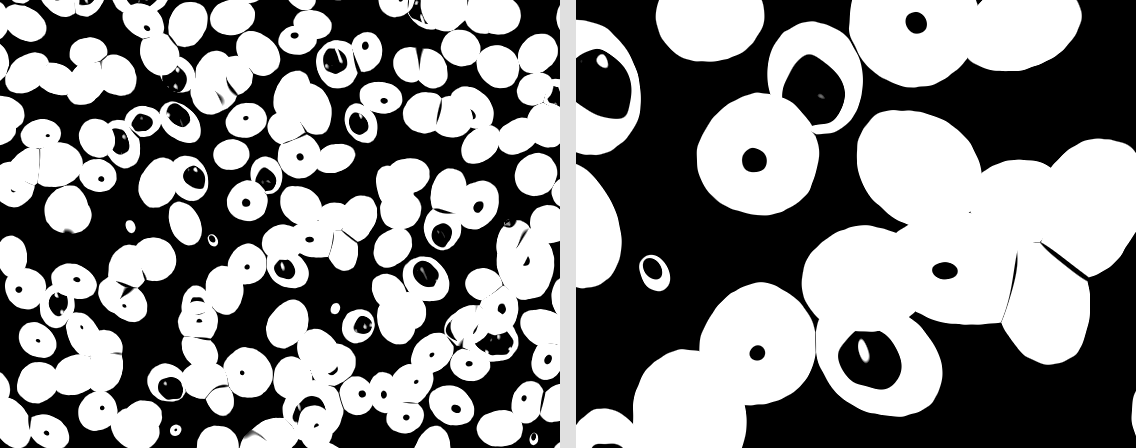
Left, the full canvas; right, a detail of the centre.
Reproduce this pattern procedurally as a WebGL 1 fragment shader.

```glsl
precision highp float;
// Scattered white, lumpy ovals on black: solid discs, discs with a pinhole
// and open rings. Ovals sit on a jittered grid, are joined as distance
// fields, and are partly split by thin seams where they overlap.
uniform vec2 u_resolution;

const float GRID = 0.094;       // spacing of ovals, in canvas heights
const float JITTER = 0.88;      // share of a grid square used for scatter
const float RING_SHARE = 0.19;
const float PINHOLE_SHARE = 0.30;
const float TAU = 6.28319;
const vec3 BACKGROUND = vec3(0.0);
const vec3 OVAL = vec3(1.0);

vec2 hash2(vec2 id, float salt) {
  vec3 q = fract(id.xyx * vec3(0.1031, 0.1030, 0.0973) + salt * 0.137);
  q += dot(q, q.yzx + 33.33);
  return fract((q.xx + q.yz) * q.zy);
}

mat2 rotation(float angle) {
  float c = cos(angle), s = sin(angle);
  return mat2(c, s, -s, c);
}

// Layered, warped sines in -1..1
float ripples(vec2 p) {
  float a = sin(p.x + 1.6 * sin(p.y * 0.7 + 1.0));
  float b = sin(p.y * 1.1 + 1.4 * sin(p.x * 0.8 + 2.0));
  float c = sin((p.x + p.y) * 1.7 + a);
  return (a + b + 0.6 * c) / 2.6;
}

// Radius of one oval: mostly medium, a few droplets and a few giants
float ovalRadius(vec2 id) {
  vec2 h = hash2(id, 1.0);
  float scale = h.y < 0.05 ? 0.27 : (h.y > 0.975 ? 1.45 : 1.0);
  return scale * mix(0.037, 0.051, h.x);
}

// Distance to the hole of an oval; u is position in units of its radius
float holeDistance(vec2 u, vec2 p, vec2 id, float radius) {
  vec2 kind = hash2(id, 3.0);
  vec2 place = hash2(id, 4.0);
  vec2 direction = rotation(TAU * place.x) * vec2(1.0, 0.0);
  bool ring = kind.x < RING_SHARE;
  if (!ring && kind.x > RING_SHARE + PINHOLE_SHARE) return 1.0;

  float size = ring ? mix(0.50, 0.74, kind.y) : mix(0.09, 0.23, kind.y);
  float shift = mix(0.04, 0.36, place.y);
  float hole = (length(u - shift * direction) - size) * radius;
  if (!ring) return hole + 0.001 * ripples(p * 190.0);

  // Ragged inner rim and stray flecks inside an open ring
  hole += 0.0035 * ripples(p * 95.0 + id);
  float fleck = (0.72 - ripples(p * 150.0 + id * 3.0)) * 0.006;
  return max(hole, -fleck);
}

// x: distance to the full oval, y: distance to the oval with its hole
vec2 ovalDistance(vec2 q, vec2 p, vec2 id) {
  vec2 h = hash2(id, 2.0);
  float radius = ovalRadius(id);
  float stretch = mix(1.0, 1.23, h.y);
  vec2 u = rotation(TAU * h.x) * q / (radius * vec2(stretch, 1.0 / stretch));
  float body = (length(u) - 1.0) * radius;
  body += radius * 0.055 * ripples(p * 48.0 + id * 5.0);
  body += 0.0006 * ripples(p * 230.0);
  return vec2(body, max(body, -holeDistance(u, p, id, radius)));
}

// Union of nearby ovals, cut by broken seams between the two nearest
float scatteredOvals(vec2 p) {
  vec2 base = floor(p / GRID);
  float nearest = 1.0, second = 1.0, shape = 1.0;
  for (int j = -1; j <= 1; j++) {
    for (int i = -1; i <= 1; i++) {
      vec2 id = base + vec2(float(i), float(j));
      vec2 center = id + 0.5 + JITTER * (hash2(id, 0.0) - 0.5);
      vec2 d = ovalDistance(p - center * GRID, p, id);
      second = min(second, max(nearest, d.x));
      nearest = min(nearest, d.x);
      shape = min(shape, d.y);
    }
  }
  float seamWidth = 0.006 * (ripples(p * 36.0 + 4.0) - 0.42);
  float seam = 0.5 * (second - nearest) - seamWidth;
  return max(shape, -seam);
}

void main() {
  float pixel = 1.0 / u_resolution.y;
  vec2 p = rotation(0.45) * gl_FragCoord.xy * pixel + vec2(3.1, 1.7);
  float cover = clamp(0.5 - scatteredOvals(p) / pixel, 0.0, 1.0);
  gl_FragColor = vec4(mix(BACKGROUND, OVAL, cover), 1.0);
}
```
